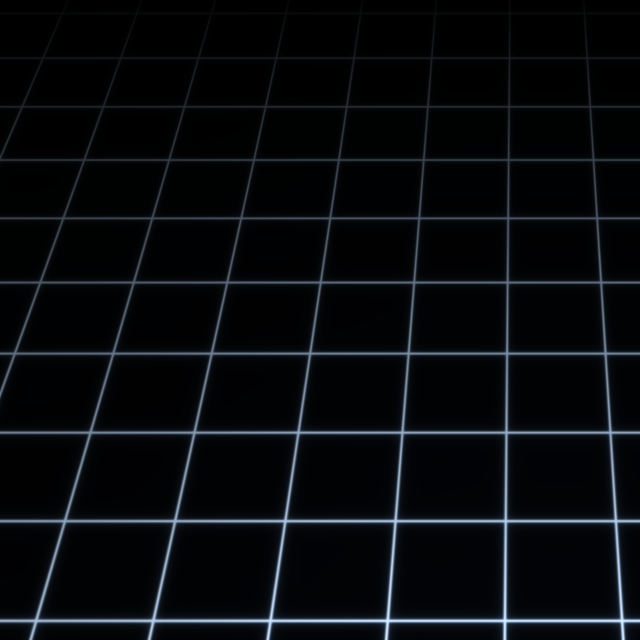
Write a Shadertoy shader that draws this background.

```glsl
const vec2 VANISH = vec2(0.810, 2.642);   // vanishing point, above the canvas
const float COLUMN_STEP = 0.0701;         // column spacing per unit below the horizon
const float COLUMN_SHIFT = 0.00805;       // sideways offset of the columns
const float ROW_SCALE = 41.18;            // rows crossed per unit of inverse height
const float ROW_SHIFT = 15.765;
const float CORE_FAR = 0.0014;            // half widths of the bright line core
const float CORE_NEAR = 0.0027;
const float GLOW_FAR = 0.0032;            // falloff lengths of the halo
const float GLOW_NEAR = 0.0058;
const float GLOW_STRENGTH = 0.27;
const float LEFT_DIM = 0.78;
const vec3 CORE_COLOR = vec3(0.78, 0.86, 0.95);
const vec3 GLOW_COLOR = vec3(0.50, 0.72, 1.00);
const vec3 FLOOR_COLOR = vec3(0.006, 0.013, 0.025);

// Screen distances to the nearest column (x) and row (y) of the floor grid
vec2 gridDistance(vec2 p) {
    float drop = VANISH.y - p.y;
    float slope = (p.x - VANISH.x) / drop;
    float column = (slope + COLUMN_SHIFT) / COLUMN_STEP;
    float columnGap = abs(column - round(column)) * COLUMN_STEP * drop;
    float row = round(ROW_SCALE / drop - ROW_SHIFT);
    float rowDrop = ROW_SCALE / (row + ROW_SHIFT);
    return vec2(columnGap * inversesqrt(1.0 + slope * slope), abs(drop - rowDrop));
}

// Joins two light levels without a hard seam where lines cross
float screenBlend(vec2 light) {
    return 1.0 - (1.0 - light.x) * (1.0 - light.y);
}

void mainImage(out vec4 fragColor, in vec2 fragCoord) {
    vec2 p = fragCoord / iResolution.y;
    float nearness = clamp(1.0 - p.y, 0.0, 1.0);
    vec2 gap = gridDistance(p);

    // Soft core, never thinner than a pixel
    float coreWidth = max(mix(CORE_FAR, CORE_NEAR, nearness), 0.6 / iResolution.y);
    vec2 coreGap = gap / coreWidth;
    float core = screenBlend(exp(-coreGap * coreGap));

    // Wide halo
    float glowWidth = mix(GLOW_FAR, GLOW_NEAR, nearness);
    float glow = screenBlend(GLOW_STRENGTH * exp(-gap / glowWidth));

    // Light fades into the distance and toward the left
    float side = mix(LEFT_DIM, 1.0, smoothstep(0.0, 0.6, p.x));
    float brightness = (0.03 + 0.95 * nearness) * side;

    vec3 color = FLOOR_COLOR * nearness * mix(0.5, 1.0, smoothstep(0.0, 0.8, p.x));
    color += brightness * (CORE_COLOR * core + GLOW_COLOR * glow * (1.0 - 0.6 * core));
    fragColor = vec4(min(color, 1.0), 1.0);
}
```
